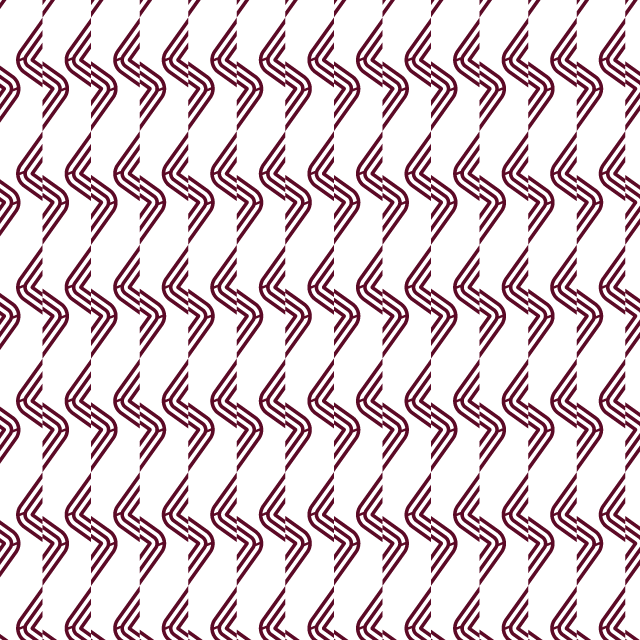
Reproduce this pattern procedurally as a WebGL 1 fragment shader.

```glsl
precision highp float;
// Columns of triple-line zigzag ribbons, sliced by vertical seams, burgundy on white.

uniform vec2 u_resolution;

const vec3 PAPER = vec3(1.0);
const vec3 BURGUNDY = vec3(0.36, 0.04, 0.15);

// Layout in canvas units
const float COLUMN_WIDTH = 0.07587;
const vec2 SEAM_ORIGIN = vec2(0.0665, 0.5286);

// Motif in column widths
const float CELL_HEIGHT = 2.341;
const vec2 BEND = vec2(0.681, -0.2165);
const vec2 SHORT_ARM = vec2(-0.814, 0.581);
const float BEND_RADIUS = 0.343;
const float LINE_WIDTH = 0.0735;
const float LINE_PITCH = 0.149;
const float LINE_COUNT = 3.0;

const int SAMPLES = 4;

// Depth inside a right-angled corner with a rounded tip
float cornerDepth(vec2 p, vec2 corner, vec2 arm, float radius) {
  vec2 otherArm = vec2(-arm.y, arm.x);
  vec2 inward = vec2(dot(p - corner, arm), dot(p - corner, otherArm));
  vec2 q = radius - inward;
  return radius - length(max(q, 0.0)) - min(max(q.x, q.y), 0.0);
}

float segmentDistance(vec2 p, vec2 a, vec2 b) {
  vec2 along = b - a;
  float t = clamp(dot(p - a, along) / dot(along, along), 0.0, 1.0);
  return length(p - a - along * t);
}

// Nested lines of one chevron that points right from its seam
float chevron(vec2 p) {
  float depth = cornerDepth(p, BEND, SHORT_ARM, BEND_RADIUS);
  float inBand = step(0.0, depth) * step(depth, LINE_PITCH * LINE_COUNT);
  float lines = inBand * step(mod(depth, LINE_PITCH), LINE_WIDTH);

  // Short bridge between the outer and middle lines
  float bridge = segmentDistance(p, vec2(0.505, -0.279), vec2(0.378, -0.331));
  return max(lines, step(bridge, 0.025));
}

// One cell holds a chevron and its half-turn copy
float ribbonInk(vec2 uv) {
  vec2 p = (uv - SEAM_ORIGIN) / COLUMN_WIDTH;
  vec2 cell = vec2(fract(p.x), mod(p.y + 0.5 * CELL_HEIGHT, CELL_HEIGHT) - 0.5 * CELL_HEIGHT);
  return max(chevron(cell), chevron(vec2(1.0 - cell.x, -cell.y)));
}

void main() {
  // Average a grid of samples to smooth lines and seams
  float ink = 0.0;
  for (int i = 0; i < SAMPLES; i++) {
    for (int j = 0; j < SAMPLES; j++) {
      vec2 offset = (vec2(float(i), float(j)) + 0.5) / float(SAMPLES) - 0.5;
      ink += ribbonInk((gl_FragCoord.xy + offset) / u_resolution.y);
    }
  }
  ink /= float(SAMPLES * SAMPLES);
  gl_FragColor = vec4(mix(PAPER, BURGUNDY, ink), 1.0);
}
```
